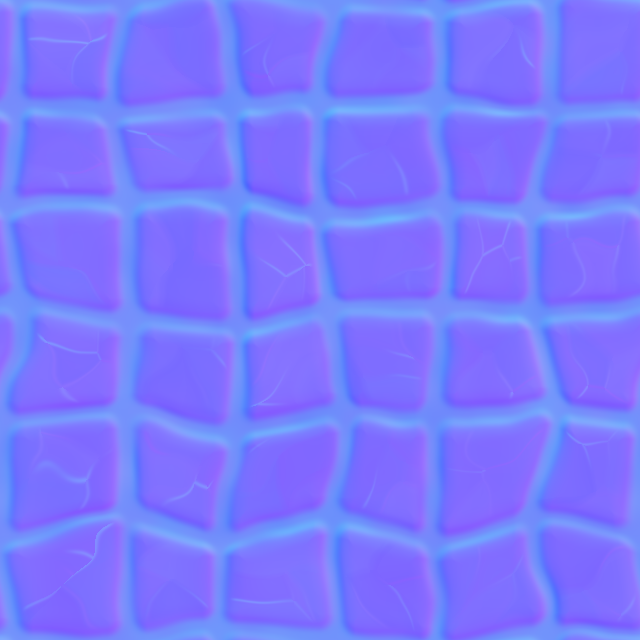
Reproduce this texture map procedurally as a three.js fragment shader.

```glsl
varying vec2 vUv;

vec2 hash2(vec2 c) {
  vec3 p = fract(c.xyx * vec3(.1031, .1030, .0973));
  p += dot(p, p.yzx + 33.33);
  return fract((p.xx + p.yz) * p.zy);
}

// Two-channel value noise, centred on zero, wrapping after period cells
vec2 noise2(vec2 p, float period) {
  vec2 i = floor(p), f = fract(p);
  f = f * f * (3.0 - 2.0 * f);
  vec2 a = hash2(mod(i, period) + period);
  vec2 b = hash2(mod(i + vec2(1, 0), period) + period);
  vec2 c = hash2(mod(i + vec2(0, 1), period) + period);
  vec2 d = hash2(mod(i + 1.0, period) + period);
  return mix(mix(a, b, f.x), mix(c, d, f.x), f.y) - 0.5;
}

// Bends the straight 6 by 6 grid into uneven rows and columns
vec2 warpGrid(vec2 p) {
  return p + 0.27 * noise2(p, 6.0) + 0.06 * noise2(p * 3.0, 18.0);
}

// Distance to the nearest stone, blended smoothly across the joints
float stoneDistance(vec2 p) {
  vec2 q = warpGrid(p);
  float sum = 0.0;
  for (int y = -1; y <= 1; y++) {
    for (int x = -1; x <= 1; x++) {
      vec2 cell = floor(q) + vec2(x, y);
      vec2 size = hash2(mod(cell, 6.0));
      vec2 f = q - cell - 0.5;
      f += (size.yx - 0.5) * 0.1 * f.yx;
      vec2 a = abs(f) - (0.445 - 0.055 * size) + 0.11;
      float box = length(max(a, 0.0)) + min(max(a.x, a.y), 0.0) - 0.11;
      sum += exp(-30.0 * box);
    }
  }
  return -log(sum) / 30.0;
}

// Chipped facets of one stone: xy is the tilt, z the crease strength, w its upward slope
vec4 facets(vec2 p) {
  vec2 q = warpGrid(p);
  vec2 id = mod(floor(q), 6.0);
  vec2 l = fract(q) + 0.16 * noise2(p * 3.0, 18.0);
  vec2 seed1 = vec2(0), seed2 = vec2(1), tilt1 = vec2(0), tilt2 = vec2(0);
  float d1 = 9.0, d2 = 9.0;
  for (int k = 0; k < 5; k++) {
    vec2 key = id + float(k) * 7.0 + 11.0;
    vec2 seed = 0.1 + 0.8 * hash2(key);
    vec2 tilt = hash2(key + vec2(50, 90)) - 0.5;
    float d = distance(l, seed);
    if (d < d1) {
      d2 = d1; seed2 = seed1; tilt2 = tilt1;
      d1 = d; seed1 = seed; tilt1 = tilt;
    } else if (d < d2) {
      d2 = d; seed2 = seed; tilt2 = tilt;
    }
  }
  vec2 across = normalize(seed1 - seed2 + 1e-4);
  float edge = dot(l - 0.5 * (seed1 + seed2), across);
  float strength = smoothstep(-0.12, 0.3, noise2(p * 2.0 + 0.5, 12.0).x);
  float crease = exp(-edge * edge / 0.00022) * strength;
  vec2 tilt = mix(0.5 * (tilt1 + tilt2), tilt1, smoothstep(0.0, 0.05, edge));
  tilt *= 0.35 + 0.65 * exp(-edge * 7.0);
  return vec4(tilt, crease, across.y * sign(tilt1.x - tilt2.x));
}

void main() {
  vec2 p = vUv * 6.0 - vec2(0.1, 0.07);
  float d = stoneDistance(p);
  vec2 e = vec2(0.012, 0);
  vec2 n = vec2(stoneDistance(p + e.xy) - stoneDistance(p - e.xy),
                stoneDistance(p + e.yx) - stoneDistance(p - e.yx)) / 0.024;
  n = clamp(n, -1.2, 1.2);

  // Worn top with broad undulation
  vec3 color = vec3(0.5, 0.43, 1.0);
  float top = 1.0 - smoothstep(-0.09, -0.02, d);
  color.rg += 0.035 * noise2(p * 2.0, 12.0);

  // Facet tilts and thin bright creases
  vec4 chip = facets(p);
  color.rg += top * chip.xy * vec2(0.06, 0.05);
  color += top * chip.z * vec3(0.02 - 0.02 * chip.w, 0.06 + 0.08 * chip.w, 0.0);

  // Sloping sides: cool on the left and top, warm on the right
  float side = exp(-d * d / 0.0032) + 0.2 * exp(-pow((d + 0.09) / 0.05, 2.0));
  side *= 1.0 + 0.7 * noise2(p * 3.0 + 0.3, 18.0).y;
  color.r += side * (n.x > 0.0 ? 0.075 : 0.11) * n.x;
  color.g += side * (n.y > 0.0 ? 0.14 : 0.065) * n.y;

  // Sunken joints with soft streaks
  float joint = smoothstep(-0.04, 0.06, d);
  color += joint * vec3(-0.05, 0.13, -0.015);
  color.rg += joint * 0.05 * noise2(p * 4.0, 24.0);

  gl_FragColor = vec4(clamp(color, 0.0, 1.0), 1.0);
}
```
